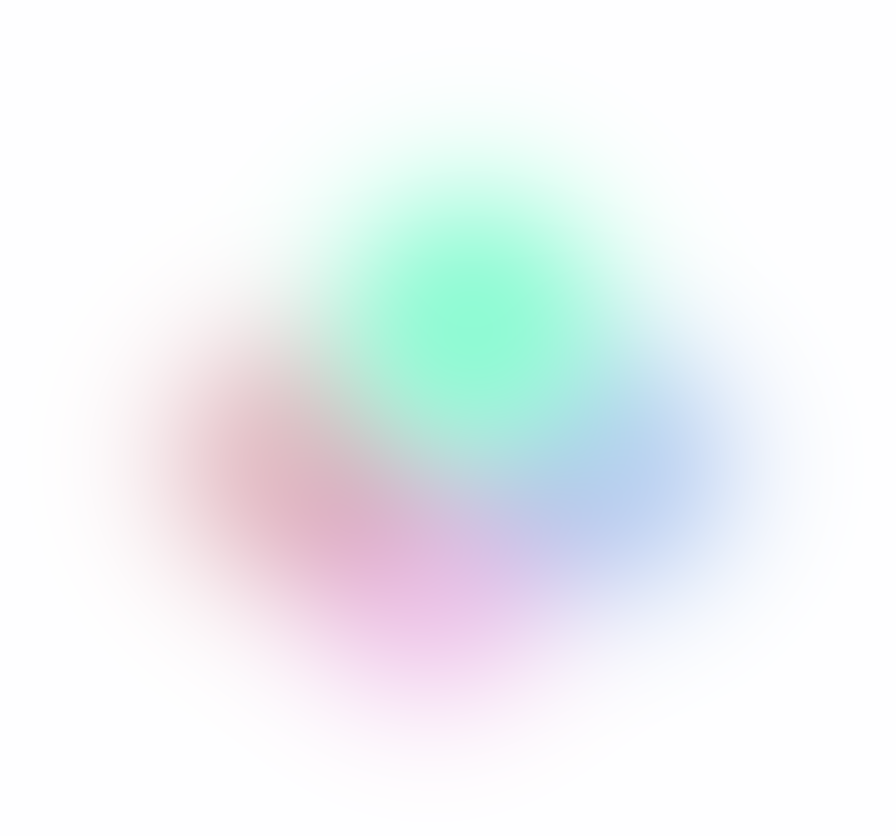
Reproduce this background procedurally as a WebGL 2 fragment shader.

```glsl
#version 300 es
precision highp float;
// Four soft colour glows on white: red, blue and pink tint the page
// by multiplication, and a stronger green glow is blended over them.
// Positions are in canvas heights, measured from the canvas centre.

uniform vec2 u_resolution;
out vec4 fragColor;

const vec3 PAGE = vec3(0.998, 0.998, 1.0);
const vec3 RED = vec3(0.90, 0.75, 0.775);
const vec3 BLUE = vec3(0.74, 0.82, 0.95);
const vec3 PINK = vec3(0.945, 0.79, 0.925);
const vec3 GREEN = vec3(0.52, 0.985, 0.815);

const vec2 RED_CENTER = vec2(-0.180, -0.051);
const vec2 BLUE_CENTER = vec2(0.190, -0.058);
const vec2 PINK_CENTER = vec2(-0.020, -0.183);
const vec2 GREEN_CENTER = vec2(0.029, 0.112);

const float TINT_RADIUS = 0.169;
const float GREEN_RADIUS = 0.174;
const float GREEN_OPACITY = 0.9;
const float FALLOFF = 2.4; // 2 is Gaussian; higher gives a flatter core

float glow(vec2 p, vec2 center, float radius) {
    return exp(-pow(length(p - center) / radius, FALLOFF));
}

vec3 tint(vec3 base, vec3 color, vec2 p, vec2 center) {
    return base * mix(vec3(1.0), color, glow(p, center, TINT_RADIUS));
}

void main() {
    vec2 p = (gl_FragCoord.xy - 0.5 * u_resolution) / u_resolution.y;

    // Lower glows
    vec3 color = tint(PAGE, RED, p, RED_CENTER);
    color = tint(color, BLUE, p, BLUE_CENTER);
    color = tint(color, PINK, p, PINK_CENTER);

    // Green glow on top
    float cover = GREEN_OPACITY * glow(p, GREEN_CENTER, GREEN_RADIUS);
    fragColor = vec4(mix(color, GREEN, cover), 1.0);
}
```
